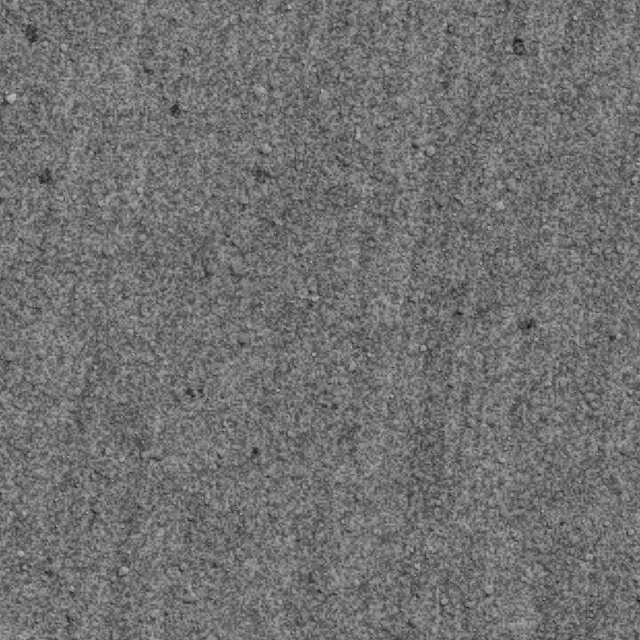
Reproduce this texture procedurally as a three.js fragment shader.

```glsl
// Rough grey concrete: fine sandy grain with faint, leaning brush streaks,
// strewn with small lit pebbles and a few dark pits.
// Built from value noise, stretched noise and jittered grids of domes.

varying vec2 vUv;

const float BASE_GREY = 0.443;
const float FINE_GRAIN = 0.25;
const float COARSE_GRAIN = 0.16;
const float STREAK_STRENGTH = 0.075;
const float MOTTLE_STRENGTH = 0.06;
const float SHADOW_DEPTH = 0.15;
const float DOME_CONTRAST = 0.08;
const float PIT_DEPTH = 0.17;
const vec2 LIGHT_DIR = vec2(0.55, 0.83);

float hash(vec2 p) {
  vec3 q = fract(vec3(p.xyx) * 0.1031);
  q += dot(q, q.yzx + 33.33);
  return fract((q.x + q.y) * q.z);
}

vec2 hash2(vec2 p) {
  return vec2(hash(p + 17.3), hash(p + 71.9));
}

float noise(vec2 p) {
  vec2 cell = floor(p);
  vec2 f = fract(p);
  f = f * f * (3.0 - 2.0 * f);
  float low = mix(hash(cell), hash(cell + vec2(1.0, 0.0)), f.x);
  float high = mix(hash(cell + vec2(0.0, 1.0)), hash(cell + 1.0), f.x);
  return mix(low, high, f.y);
}

// Noise centred on zero
float signedNoise(vec2 p) {
  return noise(p) - 0.5;
}

// Long brush marks that lean to the right and straighten across the canvas
float streaks(vec2 uv) {
  float lean = mix(0.13, 0.05, uv.x) * uv.y + 0.06 * uv.y * uv.y;
  float across = uv.x - lean + 0.004 * signedNoise(uv * 5.0);
  float wide = signedNoise(vec2(across * 38.0, uv.y * 1.6));
  float medium = signedNoise(vec2(across * 85.0 + 9.0, uv.y * 3.0));
  float thin = signedNoise(vec2(across * 190.0 + 31.0, uv.y * 6.0));
  float patches = smoothstep(0.2, 0.8, noise(uv * vec2(6.0, 3.0) + 4.0));
  return (0.4 * wide + 0.7 * medium + 0.7 * thin) * (0.45 + 0.75 * patches);
}

// One jittered grid of pebbles; surface holds tone (x) and pebble cover (y)
void addPebbles(vec2 uv, float count, float share, vec2 radii,
                float seed, inout vec2 surface) {
  vec2 home = floor(uv * count);
  for (int j = -1; j <= 1; j++) {
    for (int i = -1; i <= 1; i++) {
      vec2 cell = home + vec2(float(i), float(j));
      vec2 key = cell + seed;
      float present = step(hash(key), share);
      vec2 offset = uv - (cell + 0.1 + 0.8 * hash2(key)) / count;
      float pick = hash(key + 5.7);
      float radius = mix(radii.x, radii.y, pick * pick);

      // Uneven outline and a soft dark side away from the light
      float lumps = signedNoise(offset / radius * 1.4 + key * 3.0);
      float reach = length(offset) / radius + 0.7 * lumps;
      float shade = length(offset + LIGHT_DIR * radius * 0.65) / radius;
      float shadow = 1.0 - smoothstep(0.35, 1.35, shade + 0.4 * lumps);
      surface.x -= present * shadow * SHADOW_DEPTH;

      // Rounded top, with only a few clearly pale stones
      float pale = pow(hash(key + 23.1), 4.0);
      float dome = dot(offset, LIGHT_DIR) / radius;
      float tone = 0.025 + 0.15 * pale + DOME_CONTRAST * dome;
      float cover = present * (1.0 - smoothstep(0.65, 1.1, reach));
      surface.x = mix(surface.x, tone, cover);
      surface.y = max(surface.y, cover);
    }
  }
}

// Sparse ragged hollows
float pits(vec2 uv) {
  const float count = 9.0;
  vec2 cell = floor(uv * count);
  vec2 center = (cell + 0.3 + 0.4 * hash2(cell + 151.0)) / count;
  float radius = mix(0.006, 0.016, hash(cell + 43.0));
  float ragged = signedNoise(uv * 95.0) + 0.6 * signedNoise(uv * 190.0);
  float reach = length(uv - center) / radius + 0.9 * ragged;
  return step(hash(cell + 87.0), 0.11) * (1.0 - smoothstep(0.5, 1.1, reach));
}

void main() {
  vec2 uv = vUv;

  // Stones, from sand specks up to the largest pebbles
  vec2 surface = vec2(0.0);
  addPebbles(uv, 115.0, 0.30, vec2(0.0013, 0.0028), 11.0, surface);
  addPebbles(uv, 48.0, 0.27, vec2(0.0030, 0.0058), 203.0, surface);
  addPebbles(uv, 22.0, 0.26, vec2(0.0055, 0.0105), 409.0, surface);

  // Sandy grain, calmer on the stones
  float grain = FINE_GRAIN * signedNoise(uv * 310.0)
              + COARSE_GRAIN * signedNoise(uv * 155.0 + 40.0);
  grain *= 1.0 - 0.45 * surface.y;

  float mottle = signedNoise(uv * 5.0 + 2.0) * 0.5
               + signedNoise(uv * 26.0 + 8.0) * 0.7;
  float ground = STREAK_STRENGTH * streaks(uv) + MOTTLE_STRENGTH * mottle;

  float grey = BASE_GREY + grain + surface.x + ground * (1.0 - surface.y);
  grey -= PIT_DEPTH * pits(uv);
  gl_FragColor = vec4(vec3(clamp(grey, 0.0, 1.0)), 1.0);
}
```
